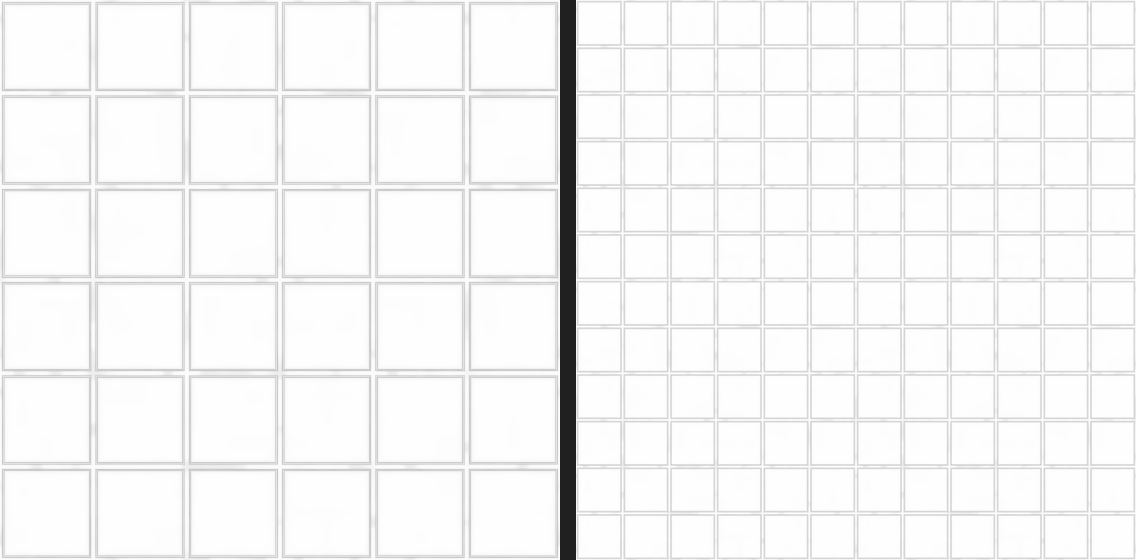
Left: one tile. Right: repeated 2 by 2.
Reproduce this pattern procedurally as a three.js fragment shader.

```glsl
// White square tiles in a 6 by 6 grid, each framed by two fine grey lines with a
// pale bevel between them and a soft shade inside. Nested bands are cut from the
// distance to the cell edge; wrapping noise varies the lines and stains the joints.
varying vec2 vUv;

const float TILES = 6.0;
const float OUTER_INSET = 0.025;
const float INNER_INSET = 0.041;
const float LINE_WIDTH = 0.0058;
const vec3 WHITE = vec3(0.998);
const vec3 GROUT = vec3(0.985);
const vec3 BEVEL = vec3(0.925);
const vec3 OUTER_LINE = vec3(0.64);
const vec3 INNER_LINE = vec3(0.68);

float hash(vec2 p) {
  vec3 q = fract(p.xyx * vec3(0.1031, 0.1030, 0.0973));
  q += dot(q, q.yzx + 33.33);
  return fract((q.x + q.y) * q.z);
}

// Value noise that repeats after a whole number of lattice steps
float wrapNoise(vec2 uv, vec2 period) {
  vec2 p = uv * period;
  vec2 i = floor(p);
  vec2 f = fract(p);
  f = f * f * (3.0 - 2.0 * f);
  vec2 a = mod(i, period);
  vec2 b = mod(i + 1.0, period);
  return mix(mix(hash(a), hash(vec2(b.x, a.y)), f.x),
             mix(hash(vec2(a.x, b.y)), hash(b), f.x), f.y);
}

// Share of a pixel-wide window at d that lies between lo and hi
float band(float d, float lo, float hi, float pixel) {
  return clamp((min(d + 0.5 * pixel, hi) - max(d - 0.5 * pixel, lo)) / pixel, 0.0, 1.0);
}

float edgeDistance(vec2 cellUv) {
  vec2 q = 0.5 - abs(cellUv - 0.5);
  return min(q.x, q.y);
}

// Joint colour: faint contact shade beside the tiles, broken by stains
vec3 groutColor(float d, float stain) {
  float contact = smoothstep(0.006, OUTER_INSET, d);
  return GROUT - 0.045 * contact * (0.4 + stain) - 0.05 * smoothstep(0.65, 0.95, stain);
}

// Tile face: shade fading inward from the frame, with barely visible mottling
vec3 faceColor(float d, float mottle) {
  float shade = exp(-max(d - INNER_INSET, 0.0) / 0.017);
  return WHITE - 0.075 * shade - 0.005 * mottle;
}

void main() {
  vec2 grid = vUv * TILES;
  vec2 cell = mod(floor(grid), TILES);
  float pixel = max(max(fwidth(grid.x), fwidth(grid.y)), 0.00001);

  // Small differences in size between tiles
  float sizeShift = (hash(cell + 17.0) - 0.5) * 0.002;
  float d = edgeDistance(fract(grid)) + sizeShift;

  // Wear along the lines and in the joints
  float wear = wrapNoise(vUv, vec2(72.0));
  float stain = wrapNoise(vUv, vec2(30.0));
  float mottle = wrapNoise(vUv, vec2(24.0));

  // Layers from the joint inward
  vec3 color = groutColor(d, stain);
  color = mix(color, BEVEL, band(d, OUTER_INSET, INNER_INSET, pixel));
  color = mix(color, faceColor(d, mottle), band(d, INNER_INSET, 1.0, pixel));

  float outer = band(d, OUTER_INSET, OUTER_INSET + LINE_WIDTH, pixel);
  float inner = band(d, INNER_INSET, INNER_INSET + LINE_WIDTH, pixel);
  color = mix(color, OUTER_LINE, outer * mix(0.75, 1.0, wear));
  color = mix(color, INNER_LINE, inner * mix(0.85, 1.0, wear));

  gl_FragColor = vec4(color, 1.0);
}
```
